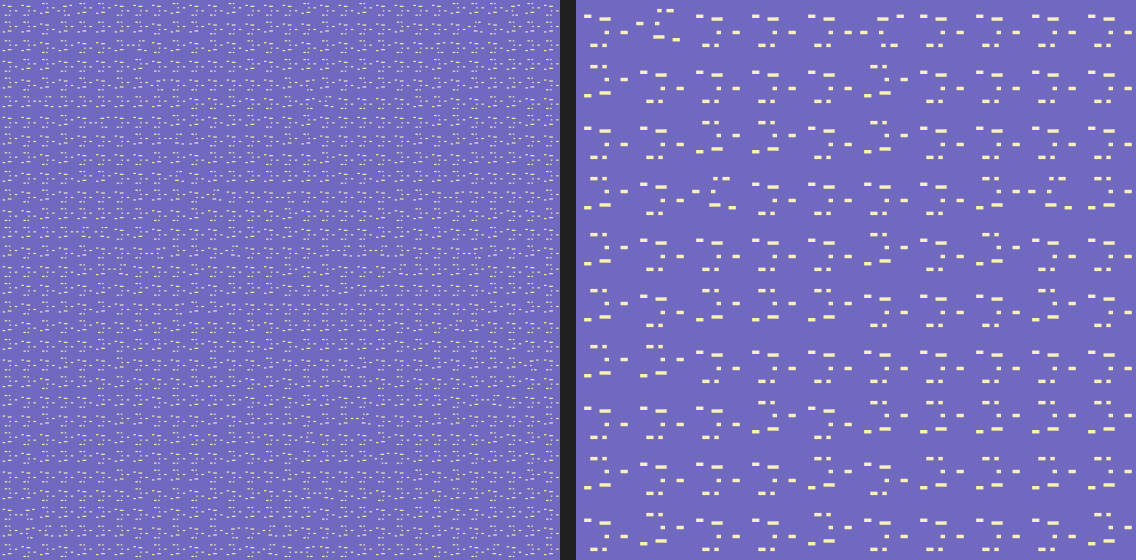
Left, the full canvas; right, a detail of the centre.
Give the GLSL for this pattern, as a three.js fragment shader.

```glsl
// Fine grid of small cream dashes and dots on a violet ground.
// Each square cell holds one six-mark motif, turned upside down or
// mirrored by a per-cell hash; marks are box-filtered rectangles.

#define REPEATS 30.0
#define FLIP_SHARE 0.45
#define MIRROR_SHARE 0.05
#define MARK_HEIGHT 0.062
#define DOT_WIDTH 0.08
#define DASH_WIDTH 0.13
#define BAR_WIDTH 0.2
#define GROUND vec3(0.44, 0.41, 0.75)
#define CREAM vec3(0.97, 0.94, 0.73)

varying vec2 vUv;

// Sine-free hash giving two values from 0 to 1.
vec2 hash2(vec2 p) {
  vec3 q = fract(p.xyx * vec3(0.1031, 0.1030, 0.0973));
  q += dot(q, q.yzx + 33.33);
  return fract((q.xx + q.yz) * q.zy);
}

// Coverage of a horizontal mark, filtered over one pixel.
float mark(vec2 p, vec2 center, float width, vec2 pixel) {
  vec2 halfSize = 0.5 * vec2(width, MARK_HEIGHT);
  vec2 d = p - center;
  vec2 lo = max(d - 0.5 * pixel, -halfSize);
  vec2 hi = min(d + 0.5 * pixel, halfSize);
  vec2 cover = clamp((hi - lo) / pixel, 0.0, 1.0);
  return cover.x * cover.y;
}

// Motif: three marks stepping across, a dot, and a pair at the foot.
float motif(vec2 p, vec2 pixel) {
  float ink = mark(p, vec2(0.21, 0.71), DASH_WIDTH, pixel);
  ink += mark(p, vec2(0.52, 0.66), BAR_WIDTH, pixel);
  ink += mark(p, vec2(0.86, 0.42), DASH_WIDTH, pixel);
  ink += mark(p, vec2(0.55, 0.42), DOT_WIDTH, pixel);
  ink += mark(p, vec2(0.32, 0.19), DASH_WIDTH, pixel);
  ink += mark(p, vec2(0.51, 0.19), DOT_WIDTH, pixel);
  return min(ink, 1.0);
}

void main() {
  vec2 grid = vUv * REPEATS;
  vec2 pixel = max(fwidth(grid), vec2(0.0001));
  vec2 p = fract(grid);

  // Random orientation of each cell.
  vec2 chance = hash2(floor(grid) + 7.0);
  if (chance.x < MIRROR_SHARE) p.x = 1.0 - p.x;
  if (chance.y < FLIP_SHARE) p.y = 1.0 - p.y;

  gl_FragColor = vec4(mix(GROUND, CREAM, motif(p, pixel)), 1.0);
}
```
